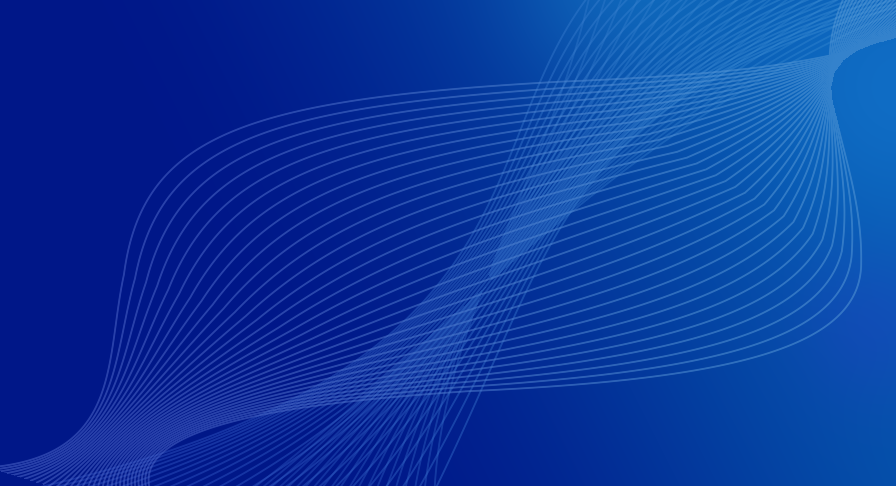
This background is drawn by a Shadertoy shader. Its source:

```glsl
// Deep blue gradient with twisting sheets of fine lines crossing a narrow woven band.

vec4 bezierWeights(float t) {
    float u = 1.0 - t;
    return vec4(u * u * u, 3.0 * u * u * t, 3.0 * u * t * t, t * t * t);
}

vec4 bezierSlopes(float t) {
    float u = 1.0 - t;
    return 3.0 * vec4(-u * u, u * u - 2.0 * u * t, 2.0 * u * t - t * t, t * t);
}

float cross2(vec2 a, vec2 b) { return a.x * b.y - a.y * b.x; }

// Signed area: zero where p lies on the rung joining both edges at t
float rungSide(vec2 p, mat4x2 edgeA, mat4x2 edgeB, float t) {
    vec4 w = bezierWeights(t);
    vec2 a = edgeA * w;
    return cross2(edgeB * w - a, p - a);
}

// Coverage of count + 1 curves blended evenly between two Bezier edges
float sheet(vec2 p, mat4x2 edgeA, mat4x2 edgeB, float count) {
    const float STEPS = 32.0;
    float soft = 0.6 / iResolution.y, halfWidth = 0.0019;
    float clear = 1.0;
    float f0 = rungSide(p, edgeA, edgeB, 0.0);
    for (float i = 1.0; i <= STEPS; i++) {
        float t1 = i / STEPS, t0 = t1 - 1.0 / STEPS;
        float f1 = rungSide(p, edgeA, edgeB, t1);
        if ((f0 < 0.0) != (f1 < 0.0)) {
            // Refine the crossing by false position
            float lo = t0, hi = t1, flo = f0, fhi = f1, t = t0;
            for (int k = 0; k < 3; k++) {
                t = mix(lo, hi, flo / (flo - fhi));
                float f = rungSide(p, edgeA, edgeB, t);
                if ((f < 0.0) == (flo < 0.0)) { lo = t; flo = f; }
                else { hi = t; fhi = f; }
            }
            // Distance to the nearest curve, measured across its direction
            vec4 w = bezierWeights(t), dw = bezierSlopes(t);
            vec2 a = edgeA * w, span = edgeB * w - a;
            float s = dot(p - a, span) / max(dot(span, span), 1e-6);
            float nearest = floor(clamp(s, 0.0, 1.0) * count + 0.5) / count;
            vec2 along = mix(edgeA * dw, edgeB * dw, nearest);
            float d = abs(s - nearest) * abs(cross2(span, along)) / max(length(along), 1e-4);
            if (s > -0.03 && s < 1.03)
                clear *= smoothstep(max(halfWidth - soft, 0.0), halfWidth + soft, d);
        }
        f0 = f1;
    }
    return 1.0 - clear;
}

float glow(vec2 p, vec2 center, float radius) {
    vec2 q = (p - center) / radius;
    return exp(-dot(q, q));
}

vec3 background(vec2 p) {
    float ramp = smoothstep(0.42, 1.9, p.x + 0.5 * (p.y - 0.5));
    vec3 color = mix(vec3(0.0, 0.09, 0.535), vec3(0.02, 0.335, 0.68), ramp);
    color += vec3(0.04, 0.10, 0.07) * glow(p, vec2(1.28, 1.04), 0.24);
    color += vec3(0.04, 0.09, 0.09) * glow(p, vec2(1.86, 0.82), 0.32);
    color += vec3(0.04, -0.03, 0.03) * glow(p, vec2(1.80, 0.33), 0.16);
    return color;
}

void mainImage(out vec4 fragColor, in vec2 fragCoord) {
    vec2 p = fragCoord / iResolution.y;
    vec3 color = background(p);
    float across = smoothstep(0.2, 1.7, p.x);

    // Narrow band: two sheets that weave through each other
    float band = sheet(p,
        mat4x2(1.214, 1.012, 0.962, 0.688, 1.13, 0.231, 0.048, -0.01),
        mat4x2(1.899, 1.0, 1.154, 0.808, 1.154, 0.519, 0.894, -0.01), 24.0);
    float weave = sheet(p,
        mat4x2(1.214, 1.012, 1.13, 0.639, 0.913, 0.351, 0.894, -0.01),
        mat4x2(1.899, 1.0, 1.202, 0.712, 0.913, 0.279, 0.481, -0.034), 20.0);
    vec3 bandColor = mix(vec3(0.18, 0.32, 0.76), vec3(0.22, 0.54, 0.82), across);
    color = mix(color, bandColor, 0.45 * band);
    color = mix(color, bandColor, 0.38 * weave);

    // Wide sheet: left rise, broad middle, right fold
    float wide = sheet(p,
        mat4x2(-0.024, 0.038, 0.252, 0.062, 0.216, 0.255, 0.255, 0.435),
        mat4x2(0.361, -0.082, 0.144, 0.123, 0.613, 0.171, 0.962, 0.195), 31.0);
    wide = max(wide, sheet(p,
        mat4x2(0.255, 0.435, 0.293, 0.724, 0.505, 0.796, 1.154, 0.832),
        mat4x2(0.962, 0.195, 1.49, 0.219, 1.772, 0.279, 1.772, 0.459), 31.0));
    wide = max(wide, sheet(p,
        mat4x2(1.154, 0.832, 1.62, 0.851, 1.80, 0.885, 2.019, 1.0),
        mat4x2(1.772, 0.459, 1.776, 0.712, 1.611, 0.856, 1.791, 1.096), 31.0));
    vec3 wideColor = mix(vec3(0.30, 0.40, 0.79), vec3(0.34, 0.60, 0.84), across);
    color = mix(color, wideColor, 0.52 * wide);

    fragColor = vec4(color, 1.0);
}
```
